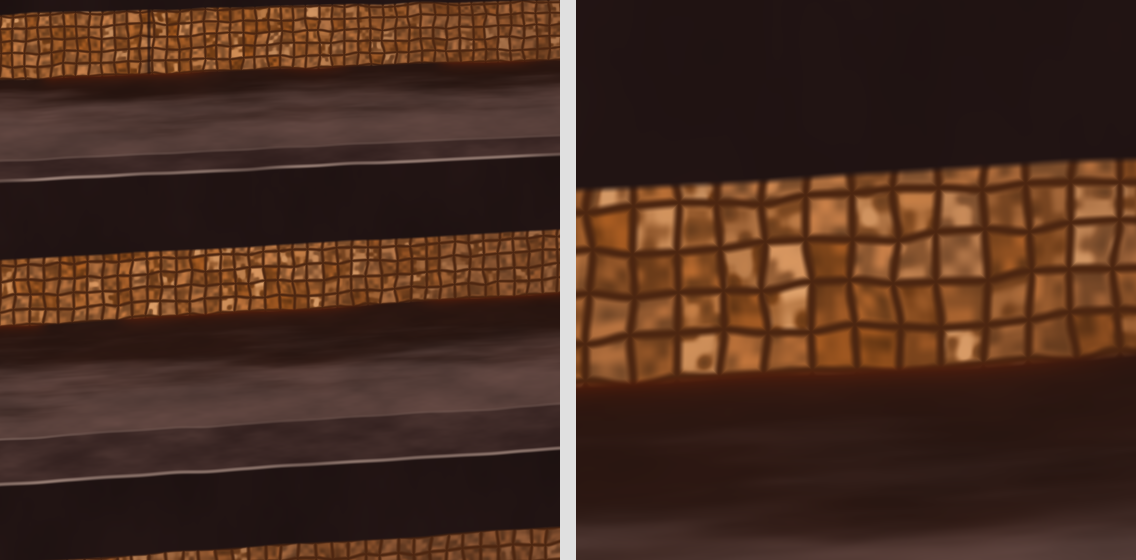
Left, the full canvas; right, a detail of the centre.
Write a three.js fragment shader that draws this pattern.

```glsl
varying vec2 vUv;

// Layout, in canvas units measured downward along the left edge
const float FIRST_TOP = 0.023;
const float MOSAIC_HEIGHT = 0.120;
const float TREAD_DEPTH = 0.182;
const float TREAD_GROWTH = 0.100;
const float RISER_HEIGHT = 0.138;
const float NOSE_DEPTH = 0.036;
const float NOSE_GROWTH = 0.044;
const float SLOPE_TOP = 0.027;
const float SLOPE_BOTTOM = 0.067;
const float TILE_SIZE = 0.0228;
const float TILE_GROWTH = 0.0034;
const float JOINT_X = 0.266;
const float SOFT = 0.003;

const vec3 RISER = vec3(0.125, 0.075, 0.072);
const vec3 SHADOW = vec3(0.160, 0.085, 0.065);
const vec3 STONE = vec3(0.345, 0.250, 0.230);
const vec3 EDGE_LIGHT = vec3(0.620, 0.520, 0.480);
const vec3 GROUT = vec3(0.300, 0.150, 0.065);
const vec3 AMBER = vec3(0.560, 0.300, 0.100);
const vec3 TAN = vec3(0.680, 0.440, 0.260);
const vec3 GLEAM = vec3(0.920, 0.680, 0.460);
const vec3 DULL = vec3(0.430, 0.260, 0.160);
const vec3 GLOW = vec3(0.420, 0.130, 0.030);

float hash(vec2 p) {
  vec3 q = fract(p.xyx * 0.1031);
  q += dot(q, q.yzx + 33.33);
  return fract((q.x + q.y) * q.z);
}

float noise(vec2 p) {
  vec2 i = floor(p), f = fract(p);
  f = f * f * (3.0 - 2.0 * f);
  return mix(mix(hash(i), hash(i + vec2(1.0, 0.0)), f.x),
             mix(hash(i + vec2(0.0, 1.0)), hash(i + 1.0), f.x), f.y);
}

float fbm(vec2 p) {
  float sum = 0.0, gain = 0.533;
  for (int i = 0; i < 4; i++) {
    sum += gain * noise(p);
    p = p * 2.03 + 17.0;
    gain *= 0.5;
  }
  return sum;
}

float line(float v, float center, float width) {
  return 1.0 - smoothstep(0.0, width, abs(v - center));
}

float past(float v, float edge) {
  return smoothstep(edge - SOFT, edge + SOFT, v);
}

// Small uneven glass tiles; p.y rises from the lower border
vec3 mosaic(vec2 p, float index) {
  vec2 grid = p / (TILE_SIZE + TILE_GROWTH * index);
  vec2 seed = vec2(41.0, 23.0) * (index + 1.0);
  grid += 0.22 * (vec2(noise(grid + seed), noise(grid + seed + 60.0)) - 0.5);
  vec2 cell = floor(grid) + seed, f = fract(grid);
  vec2 inset = min(f, 1.0 - f);
  float face = smoothstep(0.01, 0.19, min(inset.x, inset.y));
  face *= 0.78 + 0.22 * hash(cell + 9.0);

  float grain = noise(grid * 3.2 + seed);
  vec3 tile = mix(AMBER, TAN, hash(cell)) * (0.70 + 0.55 * grain);
  float glint = pow(hash(cell + 71.0), 4.0) * smoothstep(0.25, 0.8, grain);
  tile = mix(tile, GLEAM, glint);
  float dulled = 0.55 * smoothstep(0.4, 1.0, p.x) + 0.5 * step(1.5, index);
  tile = mix(tile, DULL * (0.75 + 0.5 * grain), min(dulled, 0.8));
  vec3 color = mix(GROUT, tile, face);
  float joint = line(p.x, JOINT_X, 0.005) * (1.0 - step(0.5, index));
  return mix(color, SHADOW, 0.85 * joint);
}

// Streaked tread with a worn nosing; d runs from back to front
vec3 tread(float x, float d, float depth, float index) {
  float streak = fbm(vec2(x * 3.5, d * 34.0) + index * 19.0);
  float blotch = fbm(vec2(x * 9.0, d * 28.0) + 50.0 + index * 31.0);
  float lit = smoothstep(0.12, 0.58, d / depth + 0.55 * (streak - 0.5));
  vec3 color = mix(SHADOW, STONE, lit) * (0.80 + 0.40 * blotch);
  float nose = depth - NOSE_DEPTH - NOSE_GROWTH * index;
  color = mix(color, RISER * 1.35, past(d, nose) * (0.95 - 0.6 * blotch));
  color = mix(color, EDGE_LIGHT, 0.55 * line(d, nose, 0.004) * streak);
  float glow = exp(-d * 120.0) * smoothstep(0.35, 0.7, noise(vec2(x * 7.0, index)));
  return mix(color, GLOW, 0.6 * glow);
}

void main() {
  // Level the slanted courses, with slightly wavering edges
  float x = vUv.x, y = 1.0 - vUv.y;
  y += x * mix(SLOPE_BOTTOM, SLOPE_TOP, exp(-3.0 * y));
  y += 0.004 * (noise(vec2(x * 16.0, y * 5.0)) - 0.5);

  // Find the current step; lower steps are deeper
  float top = FIRST_TOP, index = 0.0;
  for (int i = 0; i < 3; i++) {
    float period = MOSAIC_HEIGHT + TREAD_DEPTH + TREAD_GROWTH * index + RISER_HEIGHT;
    if (y > top + period) {
      top += period;
      index += 1.0;
    }
  }
  float depth = TREAD_DEPTH + TREAD_GROWTH * index;
  float d = y - top, front = MOSAIC_HEIGHT + depth;

  // Stack mosaic, tread, bright front edge and riser
  vec3 riser = RISER * (0.85 + 0.3 * fbm(vec2(x * 12.0, y * 6.0)));
  vec3 color = mix(riser, mosaic(vec2(x, MOSAIC_HEIGHT - d), index), smoothstep(0.0, 2.0 * SOFT, d));
  color = mix(color, tread(x, d - MOSAIC_HEIGHT, depth, index), past(d, MOSAIC_HEIGHT));
  color = mix(color, riser, past(d, front));
  float wear = 0.45 + 0.55 * noise(vec2(x * 11.0, index * 7.0));
  color = mix(color, EDGE_LIGHT, wear * line(d, front, 0.0055));
  gl_FragColor = vec4(color, 1.0);
}
```
